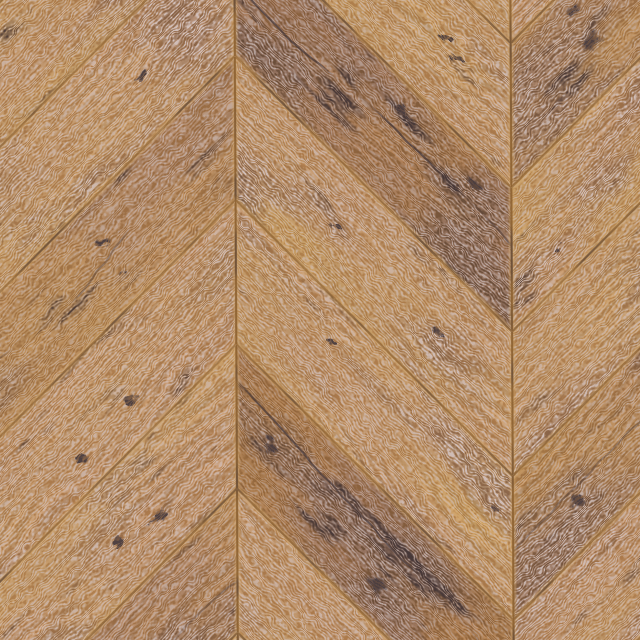
Reproduce this texture procedurally as a three.js fragment shader.

```glsl
// Chevron oak parquet: three columns of 45 degree planks with grain, stains, knots and cracks.
#define COLUMN_WIDTH 0.431
#define SEAM_X 0.369
#define SEAM_TILT 0.005
#define PITCH 0.2253
#define JOINT_Y 0.0116
#define JOINT_HALF 0.0013
#define GRAIN_LINES 75.0
#define GRAIN_WARP 9.0
#define THREADS 175.0
#define SPECKLE 0.80
#define STAIN 0.52

varying vec2 vUv;

const float DIAG = 0.70711;
const vec3 GOLD = vec3(0.77, 0.61, 0.39);
const vec3 TAN = vec3(0.74, 0.58, 0.44);
const vec3 BROWN = vec3(0.65, 0.46, 0.30);
const vec3 AMBER = vec3(0.64, 0.43, 0.23);
const vec3 PALE = vec3(0.82, 0.75, 0.73);
const vec3 MAUVE = vec3(0.59, 0.47, 0.43);
const vec3 CHAR = vec3(0.26, 0.21, 0.22);
const vec3 JOINT = vec3(0.55, 0.38, 0.19);

float hash(vec2 p) {
  vec3 q = fract(p.xyx * 0.1031);
  q += dot(q, q.yzx + 33.33);
  return fract((q.x + q.y) * q.z);
}

float noise(vec2 p) {
  vec2 i = floor(p), f = fract(p);
  f = f * f * (3.0 - 2.0 * f);
  return mix(mix(hash(i), hash(i + vec2(1.0, 0.0)), f.x),
             mix(hash(i + vec2(0.0, 1.0)), hash(i + 1.0), f.x), f.y);
}

float fbm(vec2 p) {
  float sum = 0.0, amp = 0.53;
  for (int i = 0; i < 4; i++) {
    sum += amp * noise(p);
    p = p * 2.03 + 17.3;
    amp *= 0.5;
  }
  return sum;
}

// Wood colour at p, measured from the plank centre: x along, y across.
vec3 wood(vec2 p, vec2 id) {
  float seed = hash(id + 41.7);
  vec2 q = p + 20.0 + 60.0 * vec2(seed, hash(id + 73.1));

  // Every third plank is darker, shifted by one in each column.
  float third = 1.0 - step(0.5, mod(id.y - id.x - 1.0, 3.0));
  float dark = third * (abs(id.x) < 0.5 ? 1.0 : 0.5);

  // Knots blacken the wood and bend the grain around them.
  float knot = 0.0, halo = 0.0;
  for (int i = 0; i < 2; i++) {
    vec2 k = id * 3.7 + float(i) * 19.3;
    vec2 c = (vec2(hash(k + 50.0), hash(k + 91.0)) - 0.5) * vec2(0.5, 0.11);
    float size = mix(0.004, 0.010, hash(k + 133.0)) * (0.8 + 0.8 * dark);
    float d = length((p - c) * vec2(0.6, 1.0));
    float ragged = d + 0.03 * (fbm(q * vec2(60.0, 100.0)) - 0.5);
    knot = max(knot, 1.0 - smoothstep(size * 0.1, size, ragged));
    halo += exp(-d / (size * 2.6));
  }

  // Broad tone and soft smoky stains drawn out along the plank.
  float broad = fbm(q * vec2(4.0, 11.0));
  float smoke = fbm(q * vec2(5.0, 16.0) + 9.0);
  vec3 col = mix(GOLD, TAN, clamp(0.7 * seed + 1.8 * (broad - 0.35), 0.0, 1.0));
  vec3 deep = mix(BROWN, MAUVE, 0.5 * smoothstep(0.35, 0.65, broad));
  col = mix(col, deep, dark * (0.85 + 0.5 * (broad - 0.5)));
  float stain = smoothstep(0.45, 0.85, smoke + 0.08 * dark + 0.16 * halo);
  col = mix(col, MAUVE * (1.0 - 0.15 * dark), STAIN * stain);

  // Flame shaped growth lines over long straight fibres.
  float warp = noise(q * vec2(2.6, 9.0)) + 0.12 * noise(q * vec2(9.0, 24.0));
  float flow = p.y * GRAIN_LINES + GRAIN_WARP * warp + 2.5 * halo;
  flow += 0.3 * noise(q * vec2(40.0, 70.0));
  float lines = sin(6.2832 * flow);
  float fibre = noise(q * vec2(14.0, 200.0)) - 0.5;
  float clear = smoothstep(0.3, 0.65, noise(q * vec2(6.0, 15.0) + 5.0));
  col *= 1.0 + 0.08 * fibre + 0.045 * clear * lines;

  // Fine curling threads: pale ridges beside amber pores.
  float curl = p.y * THREADS + 2.1 * noise(q * vec2(75.0, 110.0)) + 0.5 * flow;
  float pores = 0.30 * sin(6.2832 * curl);
  pores += 0.75 * (noise(q * vec2(260.0, 340.0)) - 0.5);
  pores += 0.08 * clear * lines + 0.12 * fibre;
  float rough = SPECKLE * (0.75 + 0.5 * stain + 0.3 * (broad - 0.4));
  vec3 fleck = mix(PALE, PALE * 0.93, dark);
  col = mix(col, fleck, rough * smoothstep(-0.02, 0.50, pores) * (1.0 - 0.25 * dark));
  vec3 pit = mix(AMBER, MAUVE * 0.78, 0.6 * stain) * (1.0 - 0.2 * dark);
  col = mix(col, pit, rough * smoothstep(0.02, 0.48, -pores));

  // Near straight cracks and slim mineral streaks.
  float path = (hash(id + 11.0) - 0.5) * 0.08 + (noise(vec2(q.x * 5.0, seed * 90.0)) - 0.5) * 0.035;
  path += 0.004 * noise(vec2(q.x * 45.0, seed * 30.0));
  float gap = smoothstep(0.42, 0.65, noise(vec2(q.x * 8.0, seed * 50.0 + 7.0)));
  float crack = (1.0 - smoothstep(0.0006, 0.0026, abs(p.y - path))) * gap;
  float streak = smoothstep(0.66, 0.92, fbm(q * vec2(9.0, 42.0) + 31.0) + 0.06 * dark + 0.05 * halo);
  float burn = max(knot * (0.75 + 0.7 * pores), crack * 0.7 * dark);
  burn = max(burn, streak * (0.45 + 0.25 * dark - 0.9 * pores));
  return mix(col, CHAR, clamp(burn, 0.0, 0.9));
}

void main() {
  // Fold the columns so that every plank falls along one diagonal.
  float g = (vUv.x + SEAM_TILT * (vUv.y - 0.5) - SEAM_X) / COLUMN_WIDTH;
  float column = floor(g), u = fract(g);
  float t = COLUMN_WIDTH * (mod(column, 2.0) < 0.5 ? u : 1.0 - u);
  float h = (vUv.y + t - JOINT_Y) / PITCH;
  float row = floor(h), v = fract(h);
  float middle = JOINT_Y + (row + 0.5) * PITCH;
  vec2 p = DIAG * vec2(t - vUv.y - COLUMN_WIDTH + middle, (v - 0.5) * PITCH);
  vec3 col = wood(p, vec2(column, row));

  // Bevel light and dark lines where planks meet.
  float aa = fwidth(vUv.x);
  float seam = min(u, 1.0 - u) * COLUMN_WIDTH;
  float joint = min(v, 1.0 - v) * PITCH * DIAG;
  float edge = min(seam, joint);
  float wear = noise(vUv * 24.0);
  col = mix(col, GOLD * 1.06, 0.45 * (1.0 - smoothstep(0.002, 0.007, edge)));
  float line = 1.0 - smoothstep(JOINT_HALF - 0.5 * aa, JOINT_HALF + aa, edge);
  vec3 lineColor = mix(JOINT, CHAR, 0.5 * smoothstep(0.5, 0.9, wear));
  col = mix(col, lineColor, line * (seam < joint ? 0.9 : 0.55 + 0.3 * wear));
  gl_FragColor = vec4(col, 1.0);
}
```
